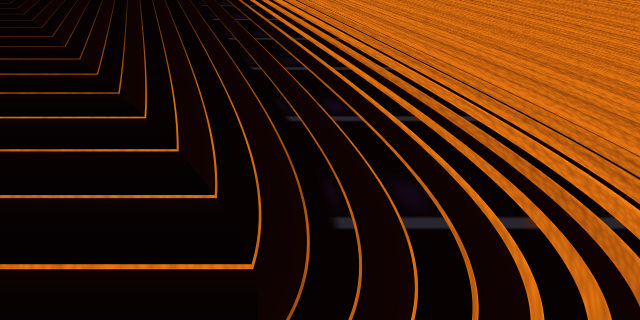
Reproduce this background procedurally as a WebGL 1 fragment shader.

```glsl
precision highp float;
uniform vec2 u_resolution;

// Colours
const vec3 BLACK = vec3(0.018, 0.004, 0.006);
const vec3 DARK_RED = vec3(0.10, 0.014, 0.008);
const vec3 WOOD_DEEP = vec3(0.60, 0.28, 0.045);
const vec3 WOOD_BRIGHT = vec3(0.90, 0.46, 0.065);
const vec3 SLAB = vec3(0.17, 0.165, 0.20);
const vec3 SLAB_WARM = vec3(0.36, 0.15, 0.05);
const vec3 VIOLET = vec3(0.05, 0.025, 0.085);

// Sweep of the curves: offset is a cubic of depth, spacing is linear
const vec4 OFFSET = vec4(0.4375, 0.09, 0.047, -0.457);
const vec2 SPACING = vec2(0.039, 0.1563);
// Receding horizontal steps
const float STEP_TOP = 6.87;
const float STEP_SCALE = 4.133;
const float HORIZON = 0.2344;
// Band widths, in units of band spacing
const float THIN = 0.028;
const float WIDE = 0.475;
const vec2 WIDEN = vec2(6.0, 13.3);
const float SOLID_START = 13.4;
// Slabs lying between the bands
const float SLAB_PERIOD = 2.39;
const float SLAB_PHASE = 0.04;
const float SLAB_HALF = 0.035;
const vec2 GRAIN_SCALE = vec2(6.0, 42.0);

vec2 hash2(vec2 cell) {
  vec2 q = vec2(dot(cell, vec2(12.7, 31.1)), dot(cell, vec2(26.9, 18.3)));
  return fract(sin(q) * 4375.85);
}

// Distance to the nearest scattered point
float cellular(vec2 p) {
  vec2 cell = floor(p), local = fract(p);
  float nearest = 2.0;
  for (int j = -1; j <= 1; j++) {
    for (int i = -1; i <= 1; i++) {
      vec2 o = vec2(float(i), float(j));
      nearest = min(nearest, length(o + hash2(cell + o) - local));
    }
  }
  return nearest;
}

float coverage(float halfWidth, float dist, float blur) {
  return clamp((halfWidth - dist) / blur + 0.5, 0.0, 1.0)
       * min(1.0, 2.0 * halfWidth / blur + 0.15);
}

vec3 woodColour(float level, float x, float detail) {
  float streak = 0.5 + 0.17 * sin(level * 2.3 + 1.0)
               + 0.14 * sin(level * 5.7 + 2.0 * sin(x * 3.0))
               + 0.12 * sin(level * 13.1 + x * 2.0) * detail;
  float grain = cellular(vec2(level, x) * GRAIN_SCALE) - 0.45;
  return mix(WOOD_DEEP, WOOD_BRIGHT, clamp(streak + 0.1 - 0.6 * grain, 0.0, 1.0));
}

void main() {
  float pixel = 1.0 / u_resolution.y;
  float x = gl_FragCoord.x * pixel;
  float depth = 1.0 - gl_FragCoord.y * pixel;

  // Curved and stepped level fields, joined at sharp corners
  float offset = dot(OFFSET, vec4(1.0, depth, depth * depth, depth * depth * depth));
  float slope = OFFSET.y + depth * (2.0 * OFFSET.z + 3.0 * OFFSET.w * depth);
  float spacing = SPACING.x + SPACING.y * depth;
  float curveLevel = (x - offset) / spacing;
  float stepLevel = STEP_TOP - STEP_SCALE / (depth + HORIZON);
  float level = max(curveLevel, stepLevel);
  bool onStep = stepLevel > curveLevel;

  // Blur of one pixel, measured in levels
  float stepBlur = pixel * STEP_SCALE / pow(depth + HORIZON, 2.0);
  float curveBlur = pixel * length(vec2(1.0, slope + SPACING.y * curveLevel)) / spacing;
  float blur = onStep ? stepBlur : curveBlur;

  // Dark gaps: every second one is tinted red
  float gap = floor(level);
  float within = level - gap;
  float even = 1.0 - mod(gap, 2.0);
  float stepGlow = 0.75 * exp(-5.0 * within);
  float curveGlow = mix(0.65, 0.12, even) * (0.6 + 0.4 * within);
  vec3 colour = mix(BLACK, DARK_RED, onStep ? stepGlow : curveGlow);

  // Slabs and violet haze inside the even gaps
  float phase = fract((stepLevel - SLAB_PHASE) / SLAB_PERIOD + 0.5) - 0.5;
  float inGap = even * smoothstep(4.45, 4.75, curveLevel)
              * (1.0 - smoothstep(11.0, 12.0, curveLevel));
  float haze = exp(-pow((phase + 0.2) / 0.13, 2.0)) * sin(3.14159 * within);
  colour += VIOLET * haze * inGap * (1.0 - smoothstep(7.0, 9.0, curveLevel));
  float slab = coverage(SLAB_HALF, abs(phase), stepBlur / SLAB_PERIOD + 0.012);
  float warmth = smoothstep(0.4, 1.0, within) * smoothstep(7.0, 8.5, curveLevel);
  colour = mix(colour, mix(SLAB, SLAB_WARM, warmth), slab * inGap * 0.9);

  // Orange bands widen to the right until they merge
  float band = floor(level + 0.5);
  float halfWidth = mix(THIN, WIDE, smoothstep(WIDEN.x, WIDEN.y, band));
  float cover = coverage(halfWidth, abs(level - band), blur);
  cover = mix(cover, 1.0, 0.8 * smoothstep(SOLID_START, SOLID_START + 0.2, level));
  vec3 wood = woodColour(level, x, clamp(1.3 - 2.0 * blur, 0.0, 1.0));
  float thinLine = 1.0 - smoothstep(6.0, 9.0, band);
  float fade = mix(1.0, smoothstep(-0.25, 0.4, depth), thinLine);
  float edge = smoothstep(0.55, 1.0, abs(level - band) / halfWidth);
  wood *= 1.0 + 0.12 * edge * (1.0 - smoothstep(11.0, 13.0, band));
  gl_FragColor = vec4(mix(colour, wood * fade, cover), 1.0);
}
```
